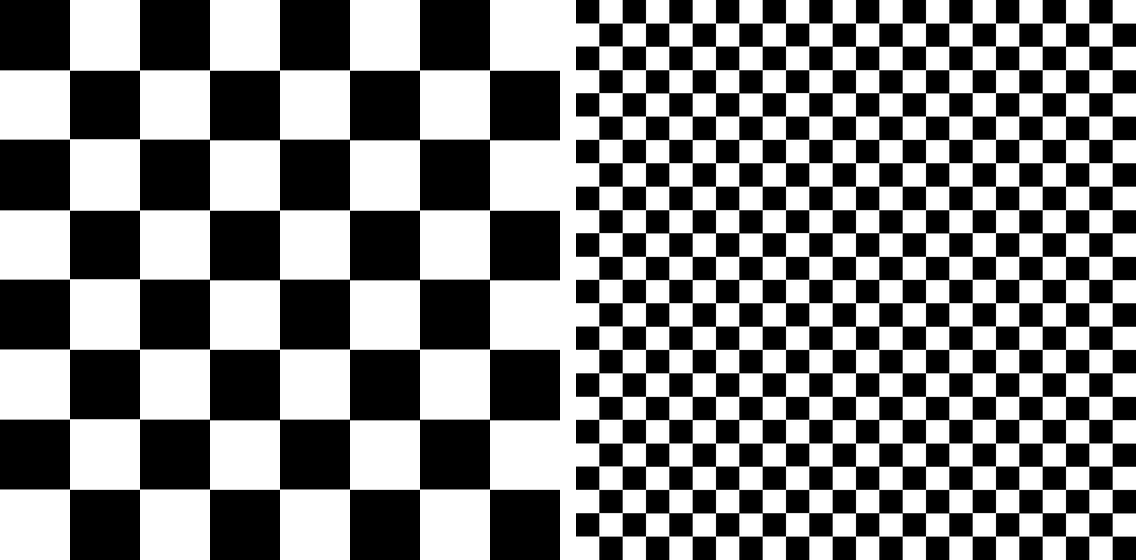
Left, the tile; right, the same tile 3 across and 3 down.
A Shadertoy shader for this pattern:

```glsl
// Black and white checkerboard, eight squares by eight, black at the top left.
// Signed stripes across and down are multiplied; the horizontal joints sit
// slightly off the grid, leaving hairline steps and grey rims between squares.

// +1 on even cells, -1 on odd cells
float paritySign(float cell) {
    return 1.0 - 2.0 * mod(cell, 2.0);
}

// Stripe sign near a grid line, box filtered over one pixel
float stripe(float line, float dist, float pixel) {
    return paritySign(line) * clamp(2.0 * dist / pixel, -1.0, 1.0);
}

// Vertical shift of a joint, in squares, counted from the top left
float jointShift(float line, float column) {
    if (mod(line, 8.0) < 0.5) return 0.0;           // canvas border stays true
    if (mod(line, 2.0) > 0.5) return line < 4.0 ? 0.0085 : -0.004;
    bool lowered = column > 2.5 && mod(column, 2.0) > 0.5;
    return lowered ? 0.0085 : -0.0085;
}

void mainImage(out vec4 fragColor, in vec2 fragCoord) {
    vec2 uv = fragCoord / iResolution.xy;
    vec2 grid = 8.0 * vec2(uv.x, 1.0 - uv.y);
    vec2 pixel = 8.0 / iResolution.xy;

    // Distance to the nearest joint on each axis
    vec2 line = floor(grid + 0.5);
    vec2 dist = grid - line;
    dist.y -= jointShift(line.y, floor(grid.x));

    // Equal signs make black, opposite signs make white
    float across = stripe(line.x, dist.x, pixel.x);
    float down = stripe(line.y, dist.y, pixel.y);
    float white = 0.5 - 0.5 * across * down;

    // Square root brightens partly covered edges to display grey
    fragColor = vec4(vec3(sqrt(white)), 1.0);
}
```
